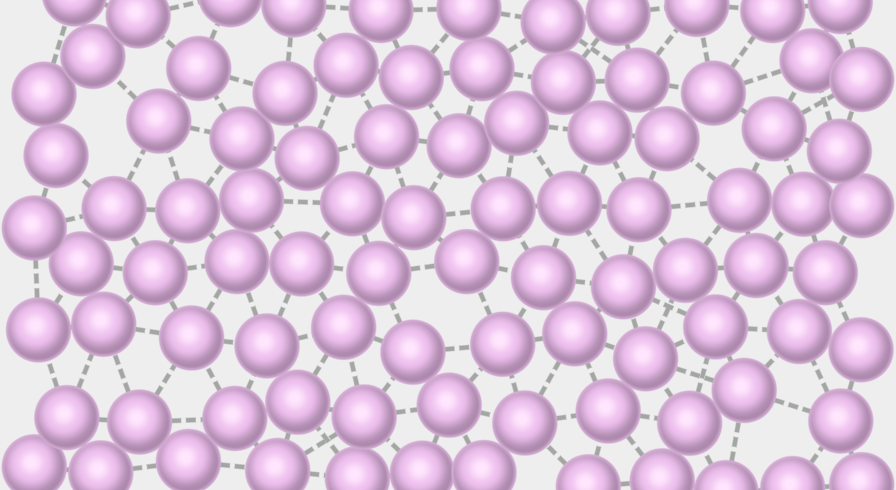
Write a WebGL 2 fragment shader that draws this pattern.

```glsl
#version 300 es
precision highp float;
// Scattered glossy lilac balls joined to their near neighbours by grey dashes.
uniform vec2 u_resolution;
out vec4 outColor;

// All lengths are fractions of the canvas height.
#define RADIUS 0.0665
#define SPACING 0.157
#define JITTER 0.6
#define MIN_GAP 0.131
#define LINK_REACH 0.214
#define LINK_WIDTH 0.0095
#define DASH_PERIOD 0.030
#define DASH_LENGTH 0.020
#define SOFTNESS 0.004
#define SIDE_MARGIN 0.070

const vec3 PAPER = vec3(0.935, 0.932, 0.935);
const vec3 DASH_GREY = vec3(0.64, 0.65, 0.64);
const vec3 GLOW = vec3(1.0, 0.90, 0.995);
const vec3 LILAC = vec3(0.93, 0.75, 0.93);
const vec3 SHADE = vec3(0.68, 0.54, 0.68);
const vec3 RIM = vec3(0.87, 0.71, 0.87);

vec2 hash2(vec2 p) {
    vec3 q = fract(p.xyx * vec3(0.1031, 0.1030, 0.0973));
    q += dot(q, q.yzx + 33.33);
    return fract((q.xx + q.yz) * q.zy);
}

// Staggered rows: cell index to its regular position.
vec2 lattice(vec2 cell) {
    return vec2(cell.x + 0.4 + 0.5 * mod(cell.y, 2.0), cell.y * 0.866 + 0.19) * SPACING;
}

vec2 scattered(vec2 cell) {
    return lattice(cell) + (hash2(cell + 57.0) - 0.5) * JITTER * SPACING;
}

// Half the step that keeps a ball clear of one neighbour.
vec2 repel(vec2 self, vec2 other) {
    vec2 away = self - other;
    float gap = max(length(away), 0.001);
    return away / gap * max(MIN_GAP - gap, 0.0) * 0.5;
}

vec2 spreadOnce(vec2 cell) {
    vec2 self = scattered(cell), moved = self;
    for (int k = 0; k < 9; k++) {
        if (k != 4) moved += repel(self, scattered(cell + vec2(k % 3 - 1, k / 3 - 1)));
    }
    return moved;
}

// Cell lying (dx, dy) steps from the one under the point.
vec2 nearbyCell(vec2 p, int dx, int dy) {
    float row = floor((p.y / SPACING - 0.19) / 0.866 + 0.5) + float(dy);
    float col = floor(p.x / SPACING + 0.1 - 0.5 * mod(row, 2.0)) + float(dx);
    return vec2(col, row);
}

float dashes(vec2 p, vec2 a, vec2 b, float soft) {
    vec2 ab = b - a;
    float span = length(ab);
    if (span > LINK_REACH || span < 0.01) return 0.0;
    vec2 dir = ab / span, rel = p - a;
    float along = dot(rel, dir);
    if (along < 0.0 || along > span) return 0.0;
    float side = abs(dot(rel, vec2(-dir.y, dir.x))) - 0.5 * LINK_WIDTH;
    float dash = abs(fract(along / DASH_PERIOD) - 0.5) * DASH_PERIOD - 0.5 * DASH_LENGTH;
    return 1.0 - smoothstep(-0.5 * soft, 0.5 * soft, max(side, dash));
}

vec3 ballColor(vec2 q) {
    float lit = length(q - vec2(-0.09, 0.13));
    vec3 color = mix(GLOW, LILAC, smoothstep(0.08, 0.56, lit));
    color = mix(color, SHADE, smoothstep(0.48, 1.0, lit));
    return mix(color, RIM, 0.75 * smoothstep(0.86, 1.0, length(q)));
}

void main() {
    vec2 p = gl_FragCoord.xy / u_resolution.y;
    float aspect = u_resolution.x / u_resolution.y;
    float soft = max(SOFTNESS, 1.4 / u_resolution.y);

    // Scatter the surrounding cells and push them apart once.
    vec2 spread[49];
    for (int i = 0; i < 49; i++) spread[i] = spreadOnce(nearbyCell(p, i % 7 - 3, i / 7 - 3));

    // Push apart again; cells beyond the borders hold no ball.
    vec2 balls[25];
    for (int i = 0; i < 25; i++) {
        int x = i % 5 + 1, y = i / 5 + 1;
        vec2 self = spread[y * 7 + x], moved = self;
        for (int k = 0; k < 9; k++) {
            if (k != 4) moved += repel(self, spread[(y + k / 3 - 1) * 7 + x + k % 3 - 1]);
        }
        moved.x = clamp(moved.x, SIDE_MARGIN, aspect - SIDE_MARGIN);
        vec2 home = lattice(nearbyCell(p, x - 3, y - 3));
        bool inside = home.x > 0.02 && home.x < aspect - 0.02 && home.y > 0.0 && home.y < 1.0;
        balls[i] = inside ? moved : vec2(-9.0);
    }

    // Dashed links lie below the balls.
    float link = 0.0;
    for (int i = 0; i < 24; i++) {
        for (int j = i + 1; j < 25; j++) link = max(link, dashes(p, balls[i], balls[j], soft));
    }
    vec3 color = mix(PAPER, DASH_GREY, link);

    for (int i = 0; i < 25; i++) {
        vec2 q = (p - balls[i]) / RADIUS;
        float cover = 1.0 - smoothstep(-0.5 * soft, 0.5 * soft, (length(q) - 1.0) * RADIUS);
        if (cover > 0.0) color = mix(color, ballColor(q), cover);
    }
    outColor = vec4(color, 1.0);
}
```
